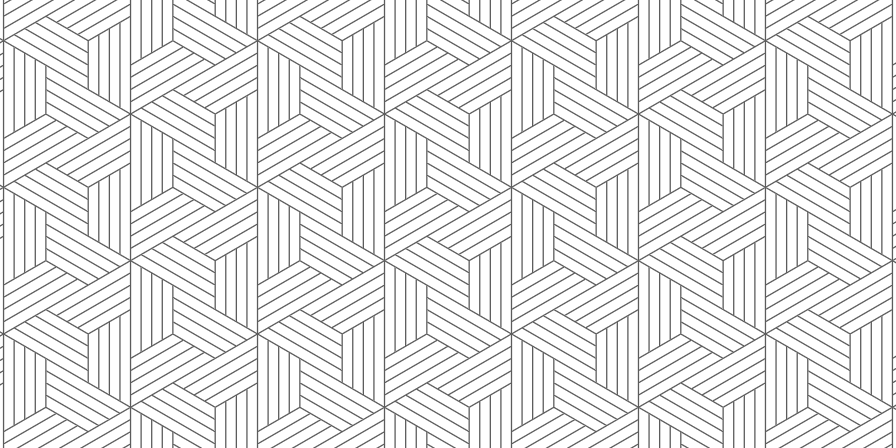
Write a Shadertoy shader that draws this pattern.

```glsl
// Woven triangle lattice: every triangle is a pinwheel of three striped bands.

#define SIDE 0.3273        // triangle side, in canvas heights
#define STRIPES 4.0        // stripes across one band
#define LINE_WIDTH 0.0029  // in canvas heights
#define PAPER vec3(1.0)
#define INK vec3(0.36)

const float ALTITUDE = 0.8660254;  // of a triangle with unit side

// Distances to the three edges of the enclosing triangle, in altitudes.
// They sum to one; left-pointing cells are turned onto right-pointing ones.
vec3 triangleCell(vec2 p) {
    vec3 axes = vec3(p.x,
                     dot(p, vec2(-0.5, ALTITUDE)),
                     dot(p, vec2(-0.5, -ALTITUDE))) / ALTITUDE;
    vec3 cell = fract(axes);
    return dot(cell, vec3(1.0)) > 1.5 ? 1.0 - cell : cell;
}

// Reorders the edges so that x runs across the band that holds the point,
// y is measured from the inner end of the band and z from its outer end.
vec3 pinwheelBand(vec3 cell) {
    const float third = 1.0 / 3.0;
    if (cell.x < third && cell.y >= third) return cell;
    if (cell.y < third && cell.z >= third) return cell.yzx;
    return cell.zxy;
}

// Distance to the nearest line, in units of the triangle side.
float lineDistance(vec2 p) {
    vec3 band = pinwheelBand(triangleCell(p));
    float count = 3.0 * STRIPES;
    float stripe = abs(fract(band.x * count + 0.5) - 0.5) / count;
    float ends = min(abs(band.y - 1.0 / 3.0), band.z);
    return min(stripe, ends) * ALTITUDE;
}

// Share of a pixel-wide box covered by a line at distance d.
float lineCoverage(float d, float width, float pixel) {
    float outer = min(d + 0.5 * pixel, 0.5 * width);
    float inner = max(d - 0.5 * pixel, -0.5 * width);
    return clamp((outer - inner) / pixel, 0.0, 1.0);
}

void mainImage(out vec4 fragColor, in vec2 fragCoord) {
    float pixel = 1.0 / iResolution.y;
    vec2 centred = (fragCoord - 0.5 * iResolution.xy) * pixel;

    // The canvas centre falls on the middle of a rising edge.
    vec2 p = centred / SIDE - 0.5 * vec2(ALTITUDE, 0.5);

    float ink = lineCoverage(lineDistance(p) * SIDE, LINE_WIDTH, pixel);
    fragColor = vec4(mix(PAPER, INK, ink), 1.0);
}
```
